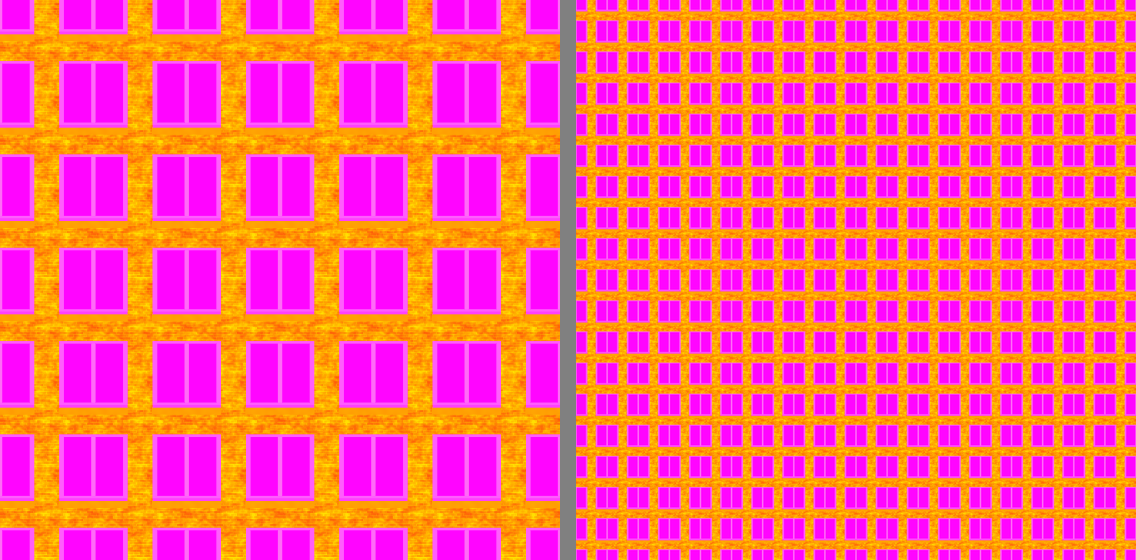
Left: one tile. Right: repeated 3 by 3.
Reproduce this pattern procedurally as a Shadertoy shader.

```glsl
// Six by six grid of magenta two-pane windows in a weathered orange brick wall.

float hash(vec2 p) {
    vec3 q = fract(p.xyx * vec3(0.1031, 0.1030, 0.0973));
    q += dot(q, q.yzx + 33.33);
    return fract((q.x + q.y) * q.z);
}

// Dot product of a lattice gradient with the offset, wrapped to the period
float corner(vec2 cell, vec2 offset, vec2 period) {
    float angle = 6.28318 * hash(mod(cell, period) + period * 1.7);
    return dot(vec2(cos(angle), sin(angle)), offset);
}

// Gradient noise over the unit cell with a whole number of lattice steps
float noise(vec2 uv, vec2 period) {
    vec2 p = uv * period;
    vec2 i = floor(p), f = p - i;
    vec2 u = f * f * f * (f * (f * 6.0 - 15.0) + 10.0);
    vec2 e = vec2(1.0, 0.0);
    return mix(mix(corner(i, f, period), corner(i + e, f - e, period), u.x),
               mix(corner(i + e.yx, f - e.yx, period), corner(i + 1.0, f - 1.0, period), u.x), u.y);
}

// Antialiased rectangle from its lower left and upper right corners
float rect(vec2 p, vec2 lo, vec2 hi, float px) {
    vec2 d = min(p - lo, hi - p);
    return clamp(min(d.x, d.y) / px + 0.5, 0.0, 1.0);
}

vec3 brickWall(vec2 uv, float px) {
    // Staggered courses
    vec2 count = vec2(14.0, 36.0);
    vec2 b = uv * count;
    b.x += 0.5 * mod(floor(b.y), 2.0);
    vec2 id = mod(floor(b), count);
    vec2 f = fract(b);
    vec2 edge = min(f, 1.0 - f) / count;
    float mortar = 1.0 - smoothstep(0.003 - 0.5 * px, 0.003 + 0.5 * px, min(edge.x, edge.y));

    // Blotches, streaks and grain; yellower beside the windows, redder between rows
    float tone = 0.61 + 0.06 * cos(6.28318 * uv.y);
    tone += 0.26 * noise(uv, vec2(5.0));
    tone += 0.22 * noise(uv, vec2(9.0, 13.0));
    tone += 0.20 * noise(uv, vec2(23.0, 31.0));
    tone += 0.14 * (hash(id + 5.0) - 0.5) + 0.09 * mortar;
    tone = clamp(tone, 0.34, 0.88);
    return vec3(1.0, tone, 0.12 * max(0.0, 0.68 - tone));
}

void mainImage(out vec4 fragColor, in vec2 fragCoord) {
    vec2 grid = 6.0 * fragCoord / iResolution.xy;
    float px = 6.0 / min(iResolution.x, iResolution.y);
    vec2 uv = fract(grid);
    vec2 p = fract(grid + 0.5) - 0.5;

    vec3 color = brickWall(uv, px);

    // Smooth stone sill under the window
    vec3 stone = vec3(1.0, 0.63 + 0.04 * noise(uv, vec2(12.0)), 0.01);
    color = mix(color, stone, rect(p, vec2(-0.372, -0.443), vec2(0.368, -0.36), px));

    // Frame with a deeper lower ledge and a paler mullion
    color = mix(color, vec3(1.0, 0.25, 1.0), rect(p, vec2(-0.364, -0.368), vec2(0.366, 0.344), px));
    color = mix(color, vec3(1.0, 0.37, 0.99), rect(p, vec2(-0.364, -0.338), vec2(0.366, 0.344), px));
    color = mix(color, vec3(1.0, 0.42, 0.97), rect(p, vec2(-0.03, -0.313), vec2(0.03, 0.318), px));

    // Two panes
    float panes = max(rect(p, vec2(-0.315, -0.313), vec2(-0.023, 0.318), px),
                      rect(p, vec2(0.024, -0.313), vec2(0.318, 0.318), px));
    color = mix(color, vec3(1.0, 0.02, 1.0), panes);

    fragColor = vec4(color, 1.0);
}
```
